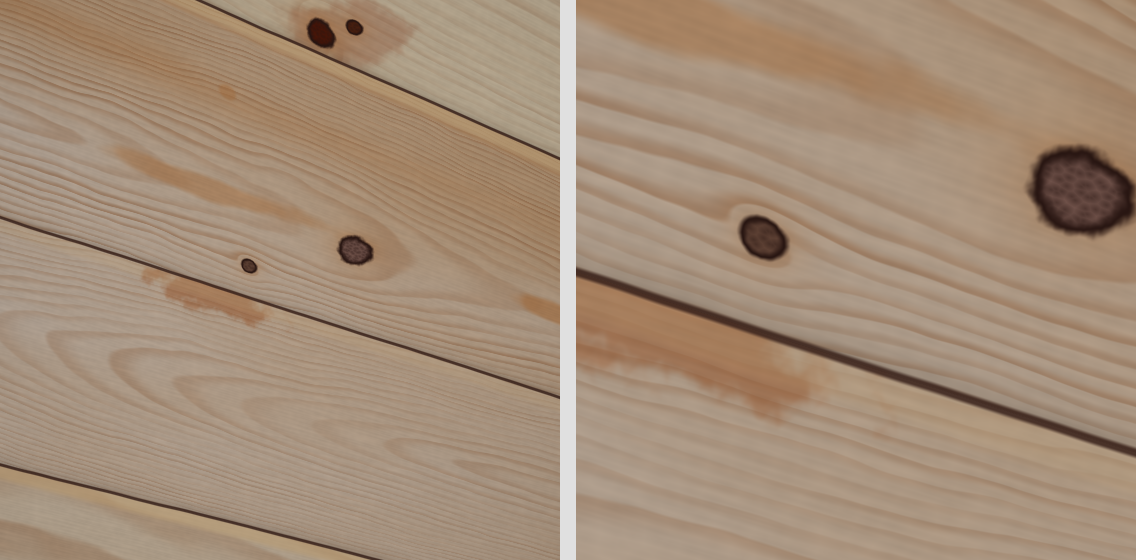
Left, the full canvas; right, a detail of the centre.
This texture is drawn by a WebGL 1 fragment shader. Its source:

```glsl
precision highp float;
// Slanted softwood boards: a fanning board coordinate gives seams and bevels,
// stretched elliptical rings give the grain, which flows around the knots.
// Layered sines bend the grain; stretched cellular noise makes the fibres.
uniform vec2 u_resolution;

const vec3 PALE = vec3(0.685, 0.638, 0.595);
const vec3 TAN = vec3(0.645, 0.535, 0.420);
const vec3 CREAM = vec3(0.715, 0.660, 0.550);
const vec3 RING = vec3(0.545, 0.385, 0.265);
const vec3 AMBER = vec3(0.620, 0.410, 0.230);
const vec3 RUST = vec3(0.500, 0.220, 0.110);
const vec3 BARK = vec3(0.150, 0.080, 0.065);
const vec3 GAP = vec3(0.230, 0.140, 0.110);

vec2 hash2(vec2 p) {
  return fract(sin(vec2(dot(p, vec2(127.1, 311.7)), dot(p, vec2(269.5, 183.3)))) * 43758.5);
}

// Distance to the nearest scattered cell point.
float cellular(vec2 p) {
  vec2 cell = floor(p), f = fract(p);
  float nearest = 2.0;
  for (int j = -1; j <= 1; j++)
    for (int i = -1; i <= 1; i++) {
      vec2 o = vec2(float(i), float(j));
      nearest = min(nearest, length(o + hash2(cell + o) - f));
    }
  return nearest;
}

// Smooth wander in about -1..1.
float waves(vec2 p) {
  float sum = 0.0, amp = 0.5;
  for (int i = 0; i < 4; i++) {
    sum += amp * sin(p.x + 1.7 * sin(p.y + float(i)));
    p = mat2(1.5, 1.1, -1.1, 1.5) * p + 2.3;
    amp *= 0.55;
  }
  return sum;
}

// Board coordinate (x) whose integers are seams, and its canvas height (y).
vec2 boardCoord(vec2 p) {
  float a = 0.0505 - 0.023 * p.x;
  float b = 0.391 - 0.047 * p.x;
  float root = sqrt(max(b * b - 4.0 * a * (0.1706 - 0.252 * p.x - p.y), 0.001));
  return vec2((root - b) / (2.0 * a), root);
}

// Ring centre (xy), flattening (z) and line density (w) of one board.
vec4 boardRings(float id) {
  if (id < -0.5) return vec4(0.0, -0.6, 0.8, 3.0);
  if (id < 0.5) return vec4(1.0, 0.56, 0.28, 36.0);
  if (id < 1.5) return vec4(-0.15, 1.36, 0.17, 38.0);
  return vec4(1.25, 2.65, 0.22, 16.0);
}

vec2 knotSpace(vec2 p, vec2 centre, float tilt) {
  float c = cos(tilt), s = sin(tilt);
  return mat2(c, -s, s, c) * (p - centre);
}

// Sideways push that bends grain lines around a knot.
float deflect(vec2 q, float r) {
  q.x *= 0.45;
  return 2.3 * q.y * r * r / (dot(q, q) + 0.5 * r * r);
}

// Soft-edged blotch stretched along the board.
float streak(vec2 g, vec2 centre, vec2 size, float wobble) {
  return 1.0 - smoothstep(0.6, 1.15, length((g - centre) / size) + 0.35 * wobble);
}

vec3 paintKnot(vec3 col, vec2 q, vec2 size, vec3 heart, float halo) {
  float d = length(q / size) + 0.09 * waves(q * 130.0);
  float bark = cellular(q * vec2(150.0, 230.0));
  col = mix(col, AMBER, halo * exp(-1.1 * max(d - 1.0, 0.0)));
  vec3 body = mix(BARK, heart, (0.6 + 0.5 * bark) * (1.0 - smoothstep(0.6, 0.95, d)));
  return mix(col, body, 1.0 - smoothstep(0.9, 1.18, d));
}

void main() {
  vec2 p = gl_FragCoord.xy / u_resolution;
  vec2 board = boardCoord(p);
  float v = board.x, id = floor(v);
  vec2 g = vec2(p.x, v);
  float upper = step(1.5, id), middle = step(0.5, id) - upper;
  float lowest = 1.0 - step(-0.5, id);

  // Knots: a large and a small one mid board, two dark ones on the upper board.
  vec2 large = knotSpace(p, vec2(0.634, 0.552), -0.4);
  vec2 small = knotSpace(p, vec2(0.445, 0.525), -0.6);
  vec2 red = knotSpace(p, vec2(0.573, 0.940), -0.9);
  vec2 dot2 = knotSpace(p, vec2(0.633, 0.951), -0.6);

  // Growth rings
  float wander = waves(vec2(p.x * 5.0 + id * 3.0, v * 6.0));
  float ripple = waves(vec2(p.x * 17.0, v * 13.0 + id));
  float bend = middle * (deflect(large, 0.045) + deflect(small, 0.016)) + upper * deflect(red, 0.04);
  vec4 rings = boardRings(id);
  float flow = v - rings.y - bend + 0.022 * wander + 0.006 * ripple;
  float r = length(vec2((p.x - rings.x) * rings.z, flow));
  float phase = rings.w * r * (0.5 + r) + 0.25 * wander;
  float saw = fract(phase);
  float line = smoothstep(0.35, 0.85, saw) * (1.0 - smoothstep(0.88, 1.0, saw));
  float strength = 0.30 + 0.22 * middle - 0.08 * upper + 0.3 * lowest;
  strength *= 0.75 + 0.5 * waves(vec2(p.x * 4.0 + 2.0, phase * 0.9));

  // Wood tone: greyer low and left, warmer toward the top of the middle board
  float warmth = 0.28 + 0.12 * wander + 0.25 * p.x * (1.0 - upper);
  warmth += middle * 0.5 * smoothstep(1.25, 1.75, v);
  vec3 col = mix(PALE, TAN, clamp(warmth, 0.0, 1.0));
  col = mix(col, CREAM, 0.65 * upper + 0.3 * lowest);
  col = mix(col, RING, line * clamp(strength, 0.0, 0.8));
  float band = exp(-pow((v - 1.72 - 0.03 * wander) / 0.06, 2.0));
  col = mix(col, AMBER, 0.32 * middle * band * (1.0 - 0.6 * p.x));

  // Resin streaks and stains
  float amber = streak(g, vec2(0.40, 1.365), vec2(0.21, 0.045), ripple);
  amber = max(amber, 1.3 * streak(g, vec2(1.01, 1.36), vec2(0.10, 0.045), ripple));
  amber = max(amber, streak(g, vec2(0.406, 1.73), vec2(0.016, 0.025), ripple));
  col = mix(col, AMBER, 0.48 * amber * middle);
  float stain = streak(g, vec2(0.38, 0.96), vec2(0.12, 0.075), waves(p * 70.0));
  col = mix(col, mix(AMBER, RUST, 0.4), 0.55 * stain * (1.0 - step(1.0, v)));
  float blush = streak(p, vec2(0.62, 0.94), vec2(0.13, 0.06), waves(p * 45.0));
  col = mix(col, RUST, 0.28 * upper * blush);

  if (middle > 0.5) {
    col = paintKnot(col, large, vec2(0.031, 0.024), vec3(0.40, 0.29, 0.26), 0.35);
    col = paintKnot(col, small, vec2(0.015, 0.011), vec3(0.36, 0.25, 0.20), 0.30);
  }
  if (upper > 0.5) {
    col = paintKnot(col, red, vec2(0.029, 0.020), vec3(0.27, 0.08, 0.03), 0.50);
    col = paintKnot(col, dot2, vec2(0.016, 0.012), vec3(0.28, 0.12, 0.06), 0.35);
  }

  // Fine fibres and mottling
  col *= 0.975 + 0.05 * cellular(vec2(p.x * 14.0, v * 95.0));
  col *= 0.985 + 0.03 * cellular(p * 75.0);

  // Seams: dark gap, shadow above, pale rounded bevel below
  float seam = floor(v + 0.5);
  float gap = (v - seam) * board.y + 0.0012 * waves(vec2(p.x * 12.0, seam));
  float bevel = smoothstep(-0.032, -0.018, gap) * (1.0 - smoothstep(-0.004, 0.0, gap));
  col = mix(col, vec3(0.74, 0.62, 0.45), bevel * (seam == 1.0 ? 0.22 : 0.55));
  float edge = smoothstep(-0.036, -0.028, gap) * (1.0 - smoothstep(-0.028, -0.020, gap));
  col = mix(col, AMBER, 0.25 * edge * step(1.5, seam));
  col *= 1.0 - 0.16 * step(0.0, gap) * exp(-abs(gap) / 0.010);
  col = mix(col, GAP, 0.88 * (1.0 - smoothstep(0.0012, 0.0042, abs(gap))));

  // Gentle light falloff toward the corners
  col *= 1.02 - 0.14 * dot(p - 0.5, p - 0.5);
  gl_FragColor = vec4(col, 1.0);
}
```
